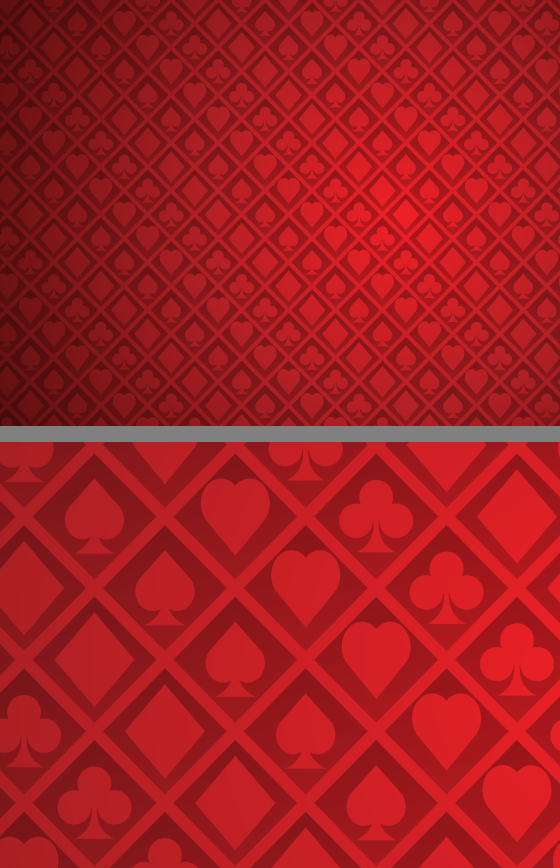
Top, the full canvas; bottom, a detail of the centre.
Write a Shadertoy shader that draws this pattern.

```glsl
// Card-table cloth: a diagonal trellis whose cells hold the four card suits.
// Suits are distance functions chosen by diagonal index; a radial glow
// tints the light trellis and suits, and the cells are a darker shade of it.

const vec2 HALF_CELL = vec2(0.0551, 0.05606);  // in canvas heights
const vec2 ANCHOR = vec2(0.8427, 0.6084);      // centre of one diamond cell
const vec2 GLOW_CENTRE = vec2(0.93, 0.49);
const float LINE_HALF_WIDTH = 0.085;           // in half cells

float dot2(vec2 v) { return dot(v, v); }

float coverage(float d, float pixel) {
    return 1.0 - smoothstep(-0.5 * pixel, 0.5 * pixel, d);
}

// Heart with its tip at the origin, lobes upward.
float heart(vec2 p, float halfWidth, float height) {
    float scale = height / 1.104;
    vec2 q = vec2(abs(p.x) * 0.604 / halfWidth, p.y / scale);
    float d;
    if (q.x + q.y > 1.0) {
        d = length(q - vec2(0.25, 0.75)) - 0.3536;
    } else {
        float side = dot2(q - 0.5 * max(q.x + q.y, 0.0));
        d = sqrt(min(dot2(q - vec2(0.0, 1.0)), side)) * sign(q.x - q.y);
    }
    return d * scale;
}

// Flared foot shared by spade and club.
float stem(vec2 p, float top, float base, float halfWidth) {
    float t = clamp((top - p.y) / (top - base), 0.0, 1.0);
    float side = abs(p.x) - mix(0.035, halfWidth, t * t * t * t);
    return max(side, max(base - p.y, p.y - top));
}

float diamond(vec2 p, vec2 r) {
    p = abs(p);
    return (p.x * r.y + p.y * r.x - r.x * r.y) / length(r);
}

float spade(vec2 p) {
    float body = heart(vec2(p.x, 0.53 - p.y), 0.42, 0.85);
    return min(body, stem(p, 0.0, -0.52, 0.29));
}

float club(vec2 p) {
    float side = length(vec2(abs(p.x) - 0.285, p.y + 0.06)) - 0.24;
    float top = length(p - vec2(0.0, 0.27)) - 0.24;
    float middle = length(p - vec2(0.0, 0.03)) - 0.11;
    return min(min(min(side, top), middle), stem(p, 0.05, -0.5, 0.27));
}

float suitDistance(vec2 p, float index) {
    if (index < 0.5) return diamond(p, vec2(0.57, 0.66));
    if (index < 1.5) return spade(p);
    if (index < 2.5) return heart(p + vec2(0.0, 0.55), 0.49, 1.08);
    return club(p);
}

// Light red fading to maroon away from the glow.
vec3 glowColour(vec2 p) {
    float d = length(p - GLOW_CENTRE);
    vec3 bright = vec3(0.94, 0.125, 0.15);
    vec3 middle = vec3(0.70, 0.125, 0.145);
    vec3 edge = vec3(0.37, 0.06, 0.06);
    vec3 inner = mix(bright, middle, clamp(d / 0.45, 0.0, 1.0));
    return mix(inner, edge, clamp((d - 0.45) / 0.6, 0.0, 1.0));
}

void mainImage(out vec4 fragColor, in vec2 fragCoord) {
    vec2 p = fragCoord / iResolution.y;
    float pixel = 1.4 / (iResolution.y * HALF_CELL.y);

    // Diagonal lattice, then upright coordinates within a cell
    vec2 g = (p - ANCHOR) / HALF_CELL;
    vec2 lattice = 0.5 * vec2(g.x - g.y, g.x + g.y);
    vec2 cell = floor(lattice + 0.5);
    vec2 f = lattice - cell;
    vec2 local = vec2(f.x + f.y, f.y - f.x);

    // Trellis and suit
    float border = (0.5 - max(abs(f.x), abs(f.y))) * sqrt(2.0);
    float trellis = coverage(border - LINE_HALF_WIDTH, pixel);
    float suit = coverage(suitDistance(local, mod(cell.y, 4.0)), pixel);

    // Cells are darker toward their upper corner
    vec3 light = glowColour(p);
    float shade = mix(0.80, 0.67, clamp(0.5 + 0.55 * local.y, 0.0, 1.0));
    vec3 colour = mix(light * shade, light, max(trellis, suit));
    fragColor = vec4(colour, 1.0);
}
```
